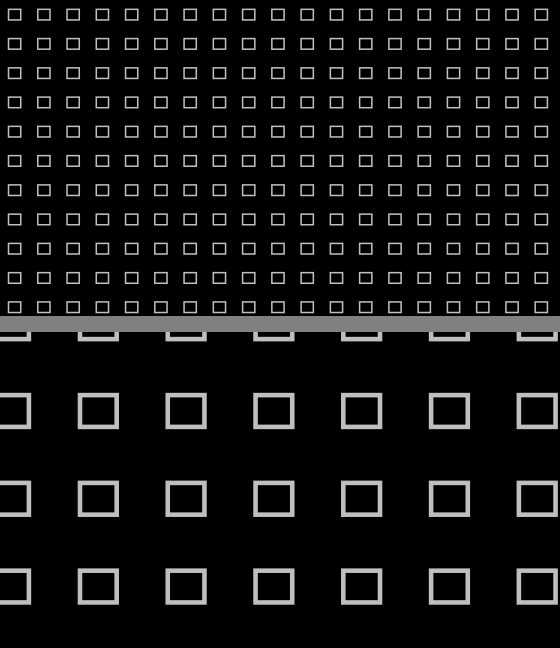
Top, the full canvas; bottom, a detail of the centre.
This pattern is drawn by a WebGL 1 fragment shader. Its source:

```glsl
precision highp float;

uniform vec2 u_resolution;

const float ROWS_PER_HEIGHT = 10.8;
const vec2 FRAME_HALF_SIZE = vec2(0.235, 0.207);
const float LINE_WIDTH = 0.052;
const vec3 BACKGROUND = vec3(0.0);
const vec3 LINE_COLOR = vec3(0.75);

// Share of a pixel-sized square covered by a centred box
float boxCoverage(vec2 point, vec2 halfSize, float pixel) {
  vec2 inside = clamp((halfSize - abs(point)) / pixel + 0.5, 0.0, 1.0);
  return inside.x * inside.y;
}

// Hollow rectangle: outer box minus inner box
float frameCoverage(vec2 point, vec2 halfSize, float lineWidth, float pixel) {
  float outer = boxCoverage(point, halfSize, pixel);
  float inner = boxCoverage(point, halfSize - lineWidth, pixel);
  return outer - inner;
}

// Position relative to the centre of its unit cell
vec2 cellPoint(vec2 gridPoint) {
  return fract(gridPoint) - 0.5;
}

void main() {
  // Square cells counted from the upper left corner
  float pixel = ROWS_PER_HEIGHT / u_resolution.y;
  vec2 fromTopLeft = vec2(gl_FragCoord.x, u_resolution.y - gl_FragCoord.y);
  vec2 gridPoint = fromTopLeft * pixel;

  float frame = frameCoverage(cellPoint(gridPoint), FRAME_HALF_SIZE, LINE_WIDTH, pixel);
  gl_FragColor = vec4(mix(BACKGROUND, LINE_COLOR, frame), 1.0);
}
```
